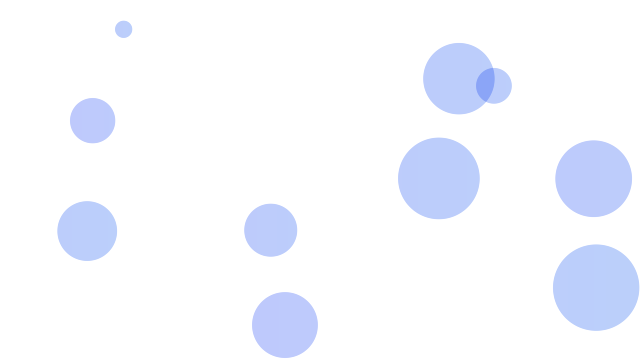
Reproduce this background procedurally as a Shadertoy shader.

```glsl
// Pale translucent blue discs scattered sparsely over white.
// Centres follow a jittered low-discrepancy sequence, radii are shuffled ranks,
// and one small disc rides the rim of a larger one; overlaps multiply.
#define DISC_COUNT 10
#define RADIUS_MIN 0.024            // in canvas heights
#define RADIUS_MAX 0.120
#define RADIUS_CURVE 0.6            // below 1 favours large discs
#define SCATTER_START vec2(0.16, 0.37)
#define SCATTER_JITTER vec2(0.08, 0.04)
#define RIDER 1                     // small disc placed on the rim of HOST
#define HOST 6
#define RIM_DIRECTION vec2(0.98, -0.2)
#define TINT_BLUE vec3(0.733, 0.812, 0.982)
#define TINT_VIOLET vec3(0.745, 0.790, 0.988)
#define EDGE_PIXELS 1.2

vec3 hash31(float n) {
    vec3 p = fract(vec3(n) * vec3(0.1031, 0.1030, 0.0973) + 0.37);
    p += dot(p, p.yzx + 33.33);
    return fract((p.xxy + p.yzz) * p.zyx);
}

// Each disc gets its own size rank, so the covered share stays fixed.
float discRadius(int i) {
    float rank = float((i * 7 + 4) % DISC_COUNT) / float(DISC_COUNT - 1);
    return mix(RADIUS_MIN, RADIUS_MAX, pow(rank, RADIUS_CURVE));
}

// Centre in canvas heights, spread by the plastic-number sequence.
vec2 scatterCentre(int i, float aspect) {
    vec2 place = fract(SCATTER_START + float(i) * vec2(0.7549, 0.5698));
    place += (hash31(float(i)).xy - 0.5) * SCATTER_JITTER;
    return place * vec2(aspect, 1.0);
}

vec2 discCentre(int i, float aspect) {
    if (i == RIDER)
        return scatterCentre(HOST, aspect) + RIM_DIRECTION * discRadius(HOST);
    return scatterCentre(i, aspect);
}

void mainImage(out vec4 fragColor, in vec2 fragCoord) {
    vec2 point = fragCoord / iResolution.y;
    float aspect = iResolution.x / iResolution.y;
    float edge = 0.5 * EDGE_PIXELS / iResolution.y;

    vec3 color = vec3(1.0);
    for (int i = 0; i < DISC_COUNT; i++) {
        float radius = discRadius(i);
        vec2 offset = point - discCentre(i, aspect);
        float coverage = 1.0 - smoothstep(-edge, edge, length(offset) - radius);

        // A faint sideways drift on top of the tint of the disc
        float violet = hash31(float(i)).z - 0.15 * offset.x / radius;
        vec3 tint = mix(TINT_BLUE, TINT_VIOLET, clamp(violet, 0.0, 1.0));
        color *= mix(vec3(1.0), tint, coverage);
    }
    fragColor = vec4(color, 1.0);
}
```
